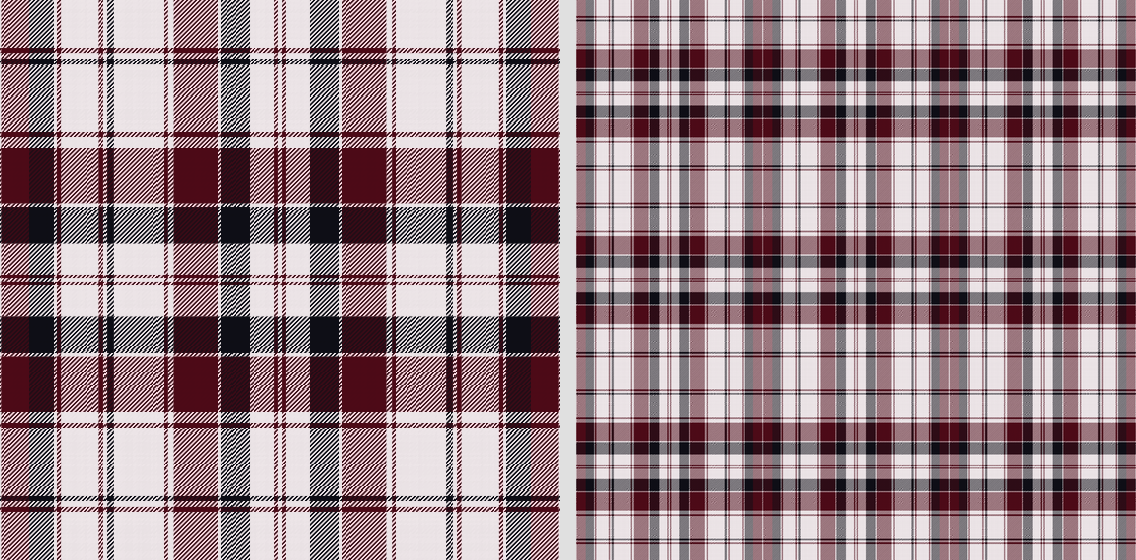
Left, the tile; right, the same tile 3 across and 3 down.
Give the GLSL for this pattern, as a Shadertoy shader.

```glsl
const float THREADS = 768.0;      // threads across the tile
const float TWILL = 6.0;          // threads in one over-under step
const vec3 IVORY = vec3(0.92, 0.89, 0.90);
const vec3 MAROON = vec3(0.30, 0.04, 0.09);
const vec3 NAVY = vec3(0.055, 0.055, 0.085);
const vec3 BLUSH = vec3(0.06, -0.04, -0.02);

float hash(float n) {
    return fract(sin(n * 12.9898) * 43758.5453);
}

// Soft-edged stripe between two distances from the mirror line
float band(float d, float lo, float hi, float soft) {
    return smoothstep(lo - soft, lo + soft, d) * (1.0 - smoothstep(hi - soft, hi + soft, d));
}

// Dye amounts: x is maroon, y is navy, the rest is ivory
vec2 warpDye(float d, float soft) {
    float maroon = band(d, 3.0, 8.0, soft) + band(d, 85.0, 146.0, soft)
                 + band(d, 154.0, 159.0, soft) + band(d, 243.0, 249.0, soft)
                 + band(d, 300.0, 306.0, soft) + band(d, 344.0, 382.0, soft);
    float navy = band(d, 41.0, 81.0, soft) + band(d, 228.0, 237.0, soft)
               + band(d, 310.0, 344.0, soft);
    return vec2(maroon, navy);
}

vec2 weftDye(float d, float soft) {
    float maroon = band(d, 2.5, 7.0, soft) + band(d, 105.0, 181.0, soft)
                 + band(d, 196.0, 203.0, soft) + band(d, 311.0, 318.0, soft);
    float navy = band(d, 50.0, 100.0, soft) + band(d, 296.0, 303.0, soft);
    return vec2(maroon, navy);
}

vec3 yarnColor(vec2 dye) {
    return IVORY * (1.0 - dye.x - dye.y) + MAROON * dye.x + NAVY * dye.y;
}

// Upper thread, tinted by the thread it crosses
vec3 crossing(vec2 over, vec2 under) {
    float overDark = over.x + over.y;
    float underDark = under.x + under.y;
    vec3 color = mix(yarnColor(over), yarnColor(under), 0.3 * overDark * underDark);
    color += BLUSH * (1.0 - overDark) * under.x;
    return color - BLUSH * over.x * (1.0 - underDark);
}

// Occasional slipped thread that breaks the diagonal
float slip(float thread, float seed) {
    return 0.25 * step(0.86, hash(floor(thread / TWILL) + seed));
}

// 1 where the warp lies on top, 0 where the weft does
float twill(vec2 thread, float soft) {
    float phase = (thread.x - thread.y) / TWILL + 0.125;
    phase += slip(thread.x, 17.0) + slip(thread.y, 211.0);
    return smoothstep(-soft, soft, abs(fract(phase) - 0.5) - 0.25);
}

void mainImage(out vec4 fragColor, in vec2 fragCoord) {
    vec2 thread = fragCoord / iResolution.xy * THREADS;
    vec2 pixel = THREADS / iResolution.xy;
    vec2 fromCentre = abs(thread - 0.5 * THREADS);

    // Mirrored stripe sequences
    vec2 warp = warpDye(fromCentre.x, 0.5 * pixel.x);
    vec2 weft = weftDye(fromCentre.y, 0.5 * pixel.y);

    // Diagonal weave
    float warpOnTop = twill(thread, 0.5 * max(pixel.x, pixel.y) / TWILL);
    vec3 color = mix(crossing(weft, warp), crossing(warp, weft), warpOnTop);

    // Slight yarn unevenness
    float tone = mix(hash(floor(thread.y / 3.0) + 53.0), hash(floor(thread.x / 3.0)), warpOnTop);
    color *= 0.99 + 0.02 * tone;

    fragColor = vec4(color, 1.0);
}
```
